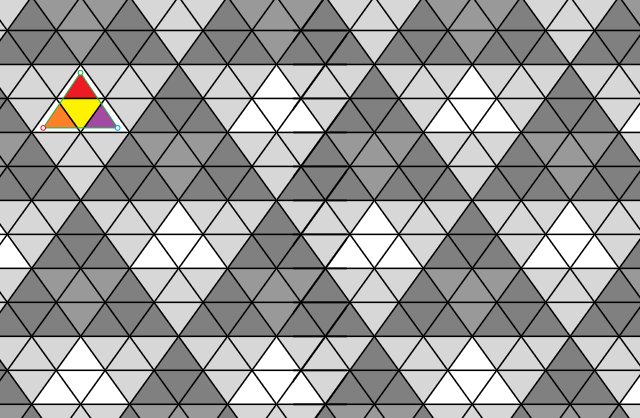
Reproduce this pattern procedurally as a Shadertoy shader.

```glsl
// Grey triangle tiling split into nested small triangles, with one coloured marker tile
#define SIDE 0.4684
#define ROW 0.3252
#define ORIGIN vec2(0.1930, 0.4794)
#define SPLIT 4.0
#define LINE_WIDTH 0.0037
#define SEAM vec2(0.702, 0.830)
#define SEAM_EXTRA 0.0012
#define MARK_APEX vec2(0.1925, 0.174)
#define MARK_SIZE vec2(0.0890, 0.132)
#define RING_RADIUS 0.0055
#define THIN 0.0025

// Antialiased coverage of a signed distance
float cover(float d) {
    return clamp(0.5 - d * iResolution.y, 0.0, 1.0);
}

// Distance to the nearest whole-number line of a coordinate with the given gradient
float gridDistance(float k, float gradient) {
    return abs(fract(k + 0.5) - 0.5) / gradient;
}

// Tone of a big triangle: its middle quarter is lighter than its corners
float tileTone(vec2 skew) {
    vec2 f = fract(skew);
    bool up = f.x + f.y < 1.0;
    if (!up) f = 1.0 - f;
    bool middle = max(f.x, f.y) < 0.5 && f.x + f.y > 0.5;
    return up ? (middle ? 0.60 : 0.502) : (middle ? 1.0 : 0.843);
}

// Isosceles triangle, apex at zero, y pointing down
float triangleDistance(vec2 p, vec2 size) {
    vec2 n = normalize(vec2(size.y, -size.x));
    return max(dot(vec2(abs(p.x), p.y), n), p.y - size.y);
}

// Fill of the marker, divided along the small triangles
vec3 markerFill(vec2 uv) {
    if (uv.y < -0.75) return vec3(0.93, 0.11, 0.14);
    if (abs(uv.x) < 0.5 * (-0.5 - uv.y)) return vec3(1.0, 0.95, 0.0);
    return uv.x < 0.0 ? vec3(1.0, 0.50, 0.15) : vec3(0.64, 0.29, 0.64);
}

void mainImage(out vec4 fragColor, in vec2 fragCoord) {
    vec2 p = fragCoord / iResolution.y;
    p.y = 1.0 - p.y;

    // Skewed coordinates: every triangle edge lies on a whole number
    vec2 uv = (p - ORIGIN) / vec2(SIDE, ROW);
    vec2 skew = 0.5 * uv.y + vec2(uv.x, -uv.x);
    vec3 color = vec3(tileTone(skew));

    // Marker fill
    vec2 m = p - MARK_APEX;
    float mark = triangleDistance(m, MARK_SIZE);
    color = mix(color, markerFill(uv), cover(mark));

    // Small triangle lines, slightly heavier along a vertical seam
    float slantGradient = SPLIT * length(vec2(1.0 / SIDE, 0.5 / ROW));
    float level = gridDistance(uv.y * SPLIT, SPLIT / ROW);
    float rising = gridDistance(skew.x * SPLIT, slantGradient);
    float falling = gridDistance(skew.y * SPLIT, slantGradient);
    float seam = step(SEAM.x, p.x) * step(p.x, SEAM.y) * SEAM_EXTRA;
    float lines = min(min(level, rising) - 0.5 * seam, falling) - 0.5 * LINE_WIDTH;
    color *= 1.0 - cover(lines);

    // Marker outline and a ring at each corner
    vec3 green = vec3(0.13, 0.69, 0.30);
    color = mix(color, green, cover(abs(mark) - 0.5 * THIN));
    for (int i = 0; i < 3; i++) {
        vec2 corner = i == 0 ? vec2(0.0) : MARK_SIZE * vec2(float(2 * i - 3), 1.0);
        vec3 ink = i == 0 ? green : i == 1 ? vec3(0.93, 0.11, 0.14) : vec3(0.0, 0.64, 0.91);
        float r = length(m - corner);
        color = mix(color, vec3(1.0), cover(r - RING_RADIUS));
        color = mix(color, ink, cover(abs(r - RING_RADIUS) - 0.5 * THIN));
    }
    fragColor = vec4(color, 1.0);
}
```
